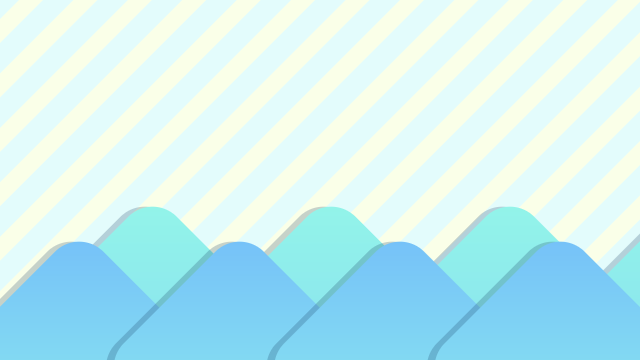
This background is drawn by a WebGL 1 fragment shader. Its source:

```glsl
precision highp float;

uniform vec2 u_resolution;

#define STRIPE_PERIOD 0.1512
#define STRIPE_START 0.0528
#define STRIPE_DUTY 0.44
#define HILL_SIDE 0.275
#define HILL_ROUND 0.095
#define SHADOW_SHIFT 0.0215
#define SHADOW_ALPHA 0.22
#define BACK_ROW vec3(0.4236, 0.4965, 0.4259)
#define FRONT_ROW vec3(0.2199, 0.4456, 0.3287)

const float DIAGONAL = 0.70711;
const int HILLS_PER_ROW = 4;

const vec3 SKY = vec3(0.89, 0.99, 0.99);
const vec3 CREAM = vec3(0.98, 1.0, 0.91);
const vec3 SHADOW = vec3(0.05, 0.2, 0.35);
const vec3 MINT_TOP = vec3(0.575, 0.955, 0.915);
const vec3 MINT_BASE = vec3(0.54, 0.89, 0.935);
const vec3 BLUE_TOP = vec3(0.463, 0.76, 0.973);
const vec3 BLUE_BASE = vec3(0.51, 0.85, 0.95);

// Converts a signed distance to smooth-edged coverage
float coverage(float dist) {
  return clamp(0.5 - dist * u_resolution.y, 0.0, 1.0);
}

// Rounded square standing on its corner, measured from its top
float hillDistance(vec2 p) {
  float reach = 2.0 * DIAGONAL * HILL_SIDE
              - (2.0 * DIAGONAL - 1.0) * HILL_ROUND;
  p.y += reach;
  vec2 turned = DIAGONAL * vec2(p.x + p.y, p.y - p.x);
  vec2 q = abs(turned) - HILL_SIDE + HILL_ROUND;
  return length(max(q, 0.0)) + min(max(q.x, q.y), 0.0) - HILL_ROUND;
}

// Diagonal bands over the sky
vec3 stripedSky(vec2 p) {
  float s = (p.x + 1.0 - p.y - STRIPE_START) / STRIPE_PERIOD;
  float fromCentre = abs(fract(s - 0.5 * STRIPE_DUTY + 0.5) - 0.5);
  float dist = (fromCentre - 0.5 * STRIPE_DUTY) * STRIPE_PERIOD * DIAGONAL;
  return mix(SKY, CREAM, coverage(dist));
}

// Row of hills, left to right; row holds first x, spacing and peak height
vec3 addHills(vec3 color, vec2 p, vec3 row, vec3 top, vec3 base) {
  vec3 fill = mix(base, top, clamp(p.y / row.z, 0.0, 1.0));
  for (int i = 0; i < HILLS_PER_ROW; i++) {
    vec2 local = p - vec2(row.x + float(i) * row.y, row.z);
    float shade = coverage(hillDistance(local + vec2(SHADOW_SHIFT, 0.0)));
    color = mix(color, SHADOW, SHADOW_ALPHA * shade);
    color = mix(color, fill, coverage(hillDistance(local)));
  }
  return color;
}

void main() {
  vec2 p = gl_FragCoord.xy / u_resolution.y;
  vec3 color = stripedSky(p);
  color = addHills(color, p, BACK_ROW, MINT_TOP, MINT_BASE);
  color = addHills(color, p, FRONT_ROW, BLUE_TOP, BLUE_BASE);
  gl_FragColor = vec4(color, 1.0);
}
```
